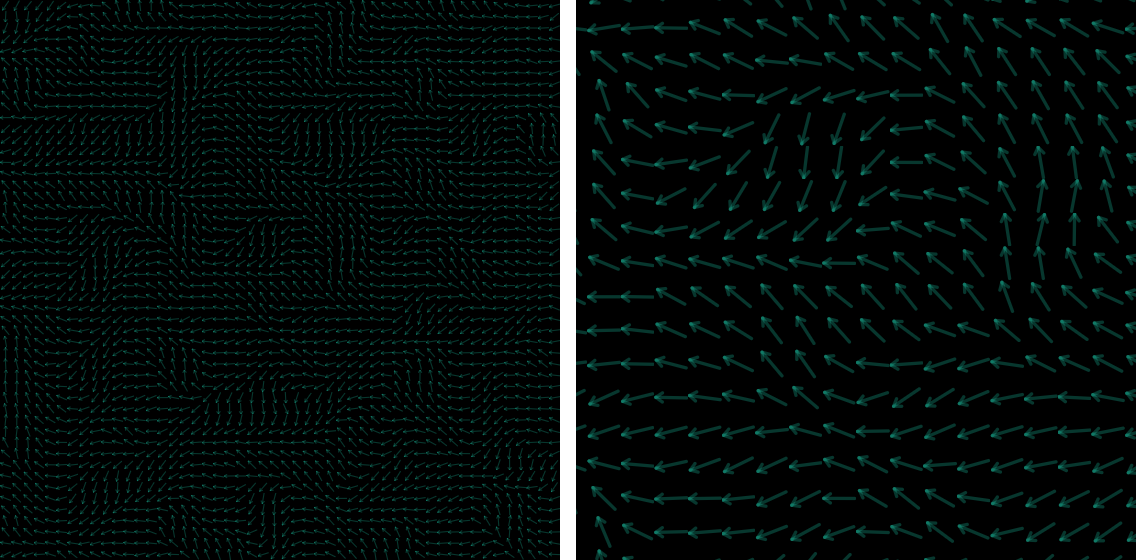
Left, the full canvas; right, a detail of the centre.
Reproduce this pattern procedurally as a WebGL 1 fragment shader.

```glsl
precision highp float;
// Flow field: a square grid of thin teal arrows steered by smooth noise, on black.
uniform vec2 u_resolution;

const float PI = 3.14159265;
const float GRID = 50.0;          // arrows per canvas side
const float HALF_LENGTH = 0.46;   // sizes below are in grid cells
const float HEAD_LENGTH = 0.24;
const float HEAD_ANGLE = 0.6;
const float STROKE_WIDTH = 0.098;
const float STROKE_ALPHA = 0.29;
const vec3 BACKGROUND = vec3(0.0);
const vec3 TEAL = vec3(0.10, 0.74, 0.62);

// Random unit vector for a lattice point
vec2 randomGradient(vec2 p) {
  float h = fract(sin(dot(p, vec2(127.1, 311.7))) * 43758.545);
  return vec2(cos(2.0 * PI * h), sin(2.0 * PI * h));
}

float gradientNoise(vec2 p) {
  vec2 i = floor(p);
  vec2 f = p - i;
  vec2 u = f * f * f * (f * (f * 6.0 - 15.0) + 10.0);
  vec2 e = vec2(1.0, 0.0);
  float a = dot(randomGradient(i), f);
  float b = dot(randomGradient(i + e.xy), f - e.xy);
  float c = dot(randomGradient(i + e.yx), f - e.yx);
  float d = dot(randomGradient(i + e.xx), f - e.xx);
  return mix(mix(a, b, u.x), mix(c, d, u.x), u.y);
}

// Mostly leftward, swinging up or down in patches with finer wobble
float flowAngle(vec2 cell) {
  float broad = gradientNoise(cell / vec2(7.3, 6.1) + 3.37);
  float fine = gradientNoise(cell / 2.7 + 41.63);
  return PI * (1.0 + 0.98 * broad + 0.27 * fine);
}

float segmentDistance(vec2 p, vec2 a, vec2 b) {
  vec2 ab = b - a;
  float t = clamp(dot(p - a, ab) / dot(ab, ab), 0.0, 1.0);
  return length(p - a - ab * t);
}

// Share of a pixel covered by a stroke whose centre line is at distance d
float strokeCoverage(float d, float width, float pixel) {
  float w = 0.5 * width;
  return (clamp(d + 0.5 * pixel, -w, w) - clamp(d - 0.5 * pixel, -w, w)) / pixel;
}

// Opacity of an arrow along +x, with overlapping translucent strokes
float arrowOpacity(vec2 p, float pixel) {
  vec2 tip = vec2(HALF_LENGTH, 0.0);
  vec2 wing = HEAD_LENGTH * vec2(-cos(HEAD_ANGLE), sin(HEAD_ANGLE));
  float shaft = segmentDistance(p, -tip, tip);
  float upper = segmentDistance(p, tip, tip + wing);
  float lower = segmentDistance(p, tip, tip + wing * vec2(1.0, -1.0));
  float clear = 1.0 - STROKE_ALPHA * strokeCoverage(shaft, STROKE_WIDTH, pixel);
  clear *= 1.0 - STROKE_ALPHA * strokeCoverage(upper, STROKE_WIDTH, pixel);
  clear *= 1.0 - STROKE_ALPHA * strokeCoverage(lower, STROKE_WIDTH, pixel);
  return 1.0 - clear;
}

void main() {
  float pixel = GRID / u_resolution.y;
  vec2 p = gl_FragCoord.xy * pixel;
  vec2 cell = floor(p);
  vec2 local = p - cell - 0.5;

  // Turn the cell into the frame of its arrow
  float angle = flowAngle(cell);
  float c = cos(angle);
  float s = sin(angle);
  vec2 q = vec2(c * local.x + s * local.y, c * local.y - s * local.x);

  gl_FragColor = vec4(mix(BACKGROUND, TEAL, arrowOpacity(q, pixel)), 1.0);
}
```
